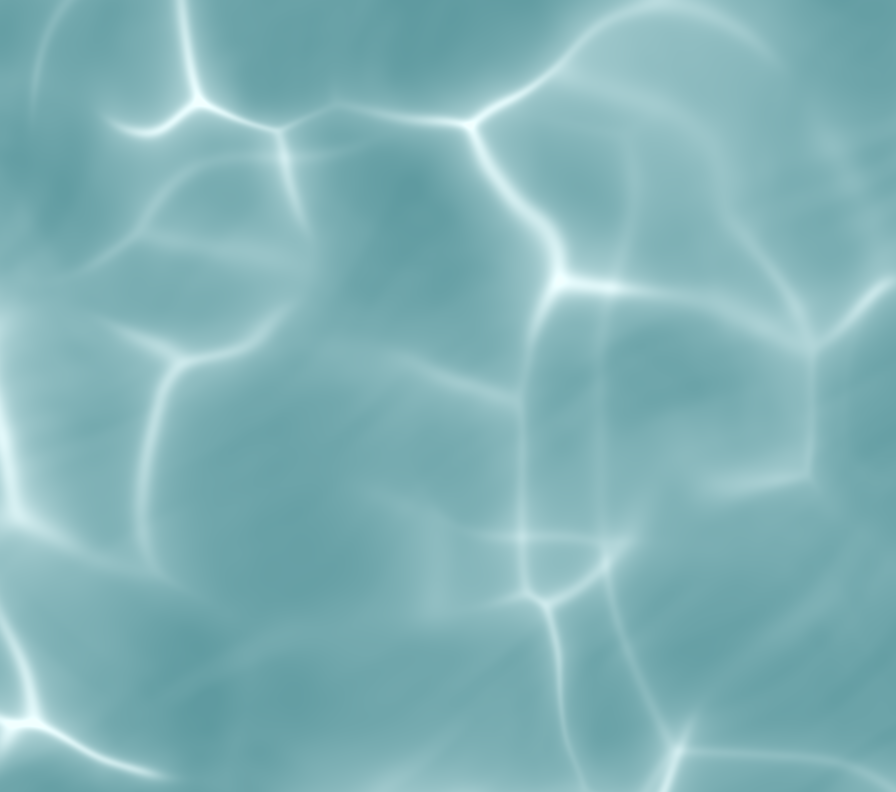
A Shadertoy shader for this texture:

```glsl
// Sunlit pool water: a soft web of bright caustic lines over teal hollows.

const vec3 DEEP_TEAL = vec3(0.42, 0.64, 0.66);
const vec3 PALE_FOAM = vec3(0.77, 0.89, 0.90);

vec2 hash2(vec2 p) {
    vec3 q = fract(vec3(p.xyx) * vec3(0.1031, 0.1030, 0.0973));
    q += dot(q, q.yzx + 33.33);
    return fract((q.xx + q.yz) * q.zy);
}

// Value noise with quintic easing, 0 to 1
float noise(vec2 p) {
    vec2 i = floor(p), f = p - i;
    f = f * f * f * (f * (f * 6.0 - 15.0) + 10.0);
    float low = mix(hash2(i).x, hash2(i + vec2(1, 0)).x, f.x);
    float high = mix(hash2(i + vec2(0, 1)).x, hash2(i + vec2(1, 1)).x, f.x);
    return mix(low, high, f.y);
}

float fbm(vec2 p) {
    float sum = 0.0, amp = 0.53;
    for (int i = 0; i < 4; i++) {
        sum += amp * noise(p);
        p = mat2(1.6, 1.2, -1.2, 1.6) * p + 7.3;
        amp *= 0.5;
    }
    return sum;
}

// Bends the plane so that cell borders become curves
vec2 bend(vec2 p, float freq, float amount) {
    vec2 q = p * freq;
    return p + amount * (vec2(noise(q + 3.7), noise(q + 41.2)) - 0.5);
}

// Smooth cell borders: x is a wide glow, y a narrow core, each 1 on a border
vec2 web(vec2 p, float softness, float sharpness) {
    vec2 cell = floor(p), k = vec2(softness, sharpness);
    vec2 sum = vec2(0.0), squares = vec2(0.0);
    for (int y = -2; y <= 2; y++)
    for (int x = -2; x <= 2; x++) {
        vec2 id = cell + vec2(x, y);
        vec2 toSite = id + 0.1 + 0.8 * hash2(id + 19.0) - p;
        vec2 weight = exp(-k * dot(toSite, toSite));
        sum += weight;
        squares += weight * weight;
    }
    return 2.0 * (1.0 - squares / (sum * sum));
}

// Light of one web, with strength varying along its lines
float caustics(vec2 p, float scale, float glow, float core) {
    float strength = smoothstep(0.15, 0.85, noise(p * 5.0 + scale * 9.0));
    vec2 lines = web(p * scale, 6.5, 28.0);
    return glow * mix(0.25, 1.0, strength) * lines.x
         + core * strength * strength * lines.y;
}

// Faint fine brush marks that follow a slowly turning direction
float streaks(vec2 p) {
    float angle = 0.75 + 0.5 * (noise(p * 1.7 + 5.0) - 0.5);
    vec2 along = vec2(cos(angle), sin(angle));
    vec2 q = vec2(dot(p, along), dot(p, vec2(-along.y, along.x)));
    return noise(q * vec2(6.0, 42.0)) - 0.5;
}

void mainImage(out vec4 fragColor, in vec2 fragCoord) {
    vec2 p = fragCoord / iResolution.y;

    // Main web, and a fainter one crossing it
    vec2 curved = bend(bend(p, 3.5, 0.16), 9.0, 0.035);
    vec2 drifted = bend(p + 4.6, 3.0, 0.28);
    float light = caustics(curved, 3.3, 0.42, 0.75);
    light += caustics(drifted, 2.4, 0.16, 0.22);

    // Hazy veils and brush marks
    float haze = fbm(bend(p, 4.0, 0.2) * 3.6 + 11.0);
    light += 0.6 * (haze - 0.5) + 0.09 * streaks(bend(p, 5.0, 0.08));

    float level = clamp(light - 0.06, -0.14, 1.5);
    fragColor = vec4(mix(DEEP_TEAL, PALE_FOAM, level), 1.0);
}
```
